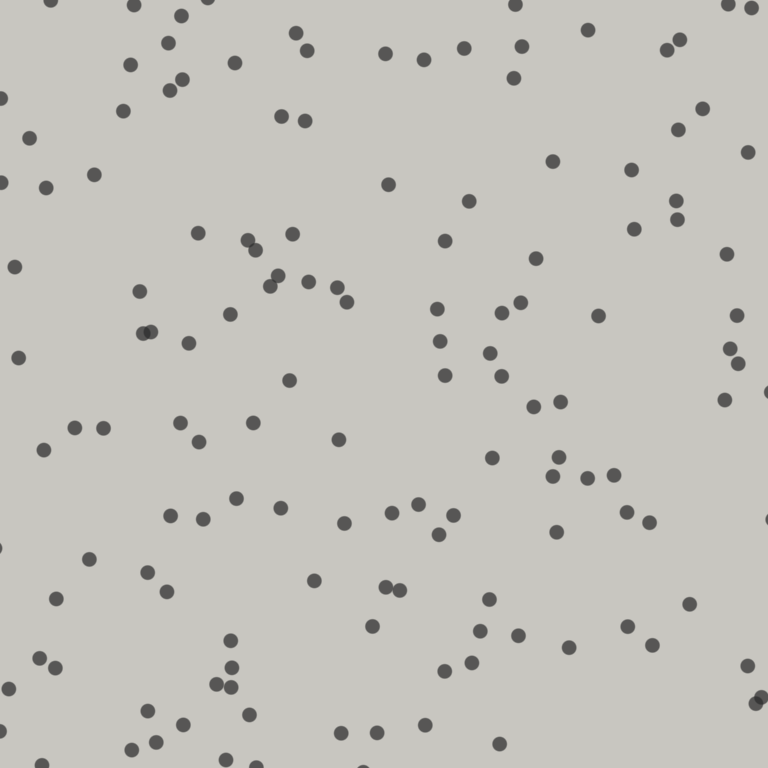
Reproduce this pattern procedurally as a three.js fragment shader.

```glsl
// Small round dots of translucent dark ink scattered at random on warm grey paper.
// Each dot gets an independent hashed centre, so clusters and gaps arise freely;
// the ink is laid down dot by dot, so overlapping dots turn darker.

#define DOT_COUNT 142
#define DOT_RADIUS 0.0095
#define EDGE_SOFTNESS 0.0013
#define INK_OPACITY 0.72
#define SEED 17.0
#define PAPER_COLOR vec3(0.784, 0.776, 0.753)
#define INK_COLOR vec3(0.168, 0.168, 0.170)

varying vec2 vUv;

// Two independent values from 0 to 1 for one number, without sine.
vec2 hash2(float n) {
  vec3 p = fract(vec3(n) * vec3(0.1031, 0.1030, 0.0973));
  p += dot(p, p.yzx + 33.33);
  return fract((p.xx + p.yz) * p.zy);
}

// Soft-edged coverage of a disc.
float discCoverage(vec2 point, vec2 center) {
  float edgeDistance = length(point - center) - DOT_RADIUS;
  return 1.0 - smoothstep(-EDGE_SOFTNESS, EDGE_SOFTNESS, edgeDistance);
}

void main() {
  // Share of paper still showing through all layers of ink.
  float paperShare = 1.0;
  for (int i = 0; i < DOT_COUNT; i++) {
    // Centres reach one radius past the border, so some dots are cut off.
    vec2 center = mix(vec2(-DOT_RADIUS), vec2(1.0 + DOT_RADIUS), hash2(float(i) + SEED));
    paperShare *= 1.0 - INK_OPACITY * discCoverage(vUv, center);
  }

  gl_FragColor = vec4(mix(INK_COLOR, PAPER_COLOR, paperShare), 1.0);
}
```
